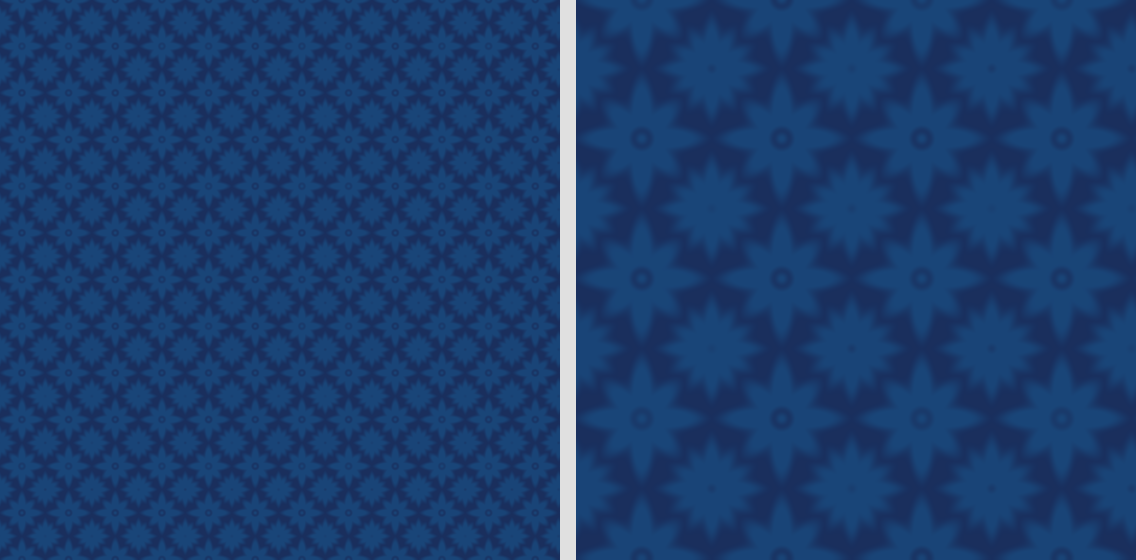
Left: the whole. Right: its middle third, enlarged.
Reproduce this pattern procedurally as a three.js fragment shader.

```glsl
// Navy damask: a square grid of eight-petalled flowers, with toothed
// rosettes in the gaps, leaving a dark diamond lattice between them.
// Both motifs are polar shapes: a rounded diamond cut by cosine notches.

varying vec2 vUv;

const float REPEATS = 12.0;
const float VARIANTS = 3.0;                     // cells until the wear recurs
const vec2 FLOWER_CENTER = vec2(0.47, 0.01);    // in cells
const vec2 ROSETTE_CENTER = vec2(0.97, 0.51);
const float ROUNDNESS = 1.25;                   // 1 is a diamond, 2 a circle
const float FLOWER_PETALS = 8.0;
const float FLOWER_RADIUS = 0.43;
const float FLOWER_NOTCH = 0.34;
const float ROSETTE_TEETH = 12.0;
const float ROSETTE_RADIUS = 0.35;
const float ROSETTE_NOTCH = 0.2;
const float SOFTNESS = 0.085;                   // half width of an edge
const float EYE_RADIUS = 0.055;
const float EYE_WIDTH = 0.05;
const float WEAR = 0.04;                        // variation between repeats
const vec3 GROUND = vec3(0.100, 0.183, 0.366);
const vec3 THREAD = vec3(0.098, 0.271, 0.471);

float hash(vec2 p) {
  vec3 q = fract(vec3(p.xyx) * 0.1031);
  q += dot(q, q.yzx + 33.33);
  return fract((q.x + q.y) * q.z);
}

// Position around the nearest motif, from -0.5 to 0.5
vec2 cellPoint(vec2 grid, vec2 center) {
  return fract(grid - center + 0.5) - 0.5;
}

// Random value per motif, wrapping at the canvas edges
float cellRandom(vec2 grid, vec2 center, float seed) {
  return hash(mod(floor(grid - center + 0.5), VARIANTS) + seed);
}

// Coverage of a rounded diamond whose outline is notched into petals
float petalDiamond(vec2 p, float petals, float radius, float notch) {
  float r = max(length(p), 0.0001);
  vec2 direction = max(abs(p) / r, 0.0001);
  float angle = atan(direction.y, direction.x);
  vec2 powers = pow(direction, vec2(ROUNDNESS));
  float outline = radius / pow(powers.x + powers.y, 1.0 / ROUNDNESS);
  float valley = 0.5 - 0.5 * cos(petals * angle);
  float edge = outline * (1.0 - notch * valley);
  return 1.0 - smoothstep(-SOFTNESS, SOFTNESS, r - edge);
}

void main() {
  vec2 grid = vUv * REPEATS;
  vec2 f = cellPoint(grid, FLOWER_CENTER);
  vec2 s = cellPoint(grid, ROSETTE_CENTER);
  float flowerRandom = cellRandom(grid, FLOWER_CENTER, 3.0);
  float rosetteRandom = cellRandom(grid, ROSETTE_CENTER, 41.0);

  // Flower with a dark ring around its light eye
  float flower = petalDiamond(f, FLOWER_PETALS, FLOWER_RADIUS, FLOWER_NOTCH);
  float ring = 1.0 - smoothstep(0.0, EYE_WIDTH, abs(length(f) - EYE_RADIUS));
  flower *= 1.0 - ring * mix(0.5, 0.75, flowerRandom);
  flower *= 1.0 - WEAR * flowerRandom;

  // Rosette with a faint pinhole
  float rosette = petalDiamond(s, ROSETTE_TEETH, ROSETTE_RADIUS, ROSETTE_NOTCH);
  float pinhole = 1.0 - smoothstep(0.0, EYE_WIDTH, length(s));
  rosette *= 1.0 - pinhole * mix(0.1, 0.5, rosetteRandom);
  rosette *= 1.0 - WEAR * rosetteRandom;

  gl_FragColor = vec4(mix(GROUND, THREAD, max(flower, rosette)), 1.0);
}
```
